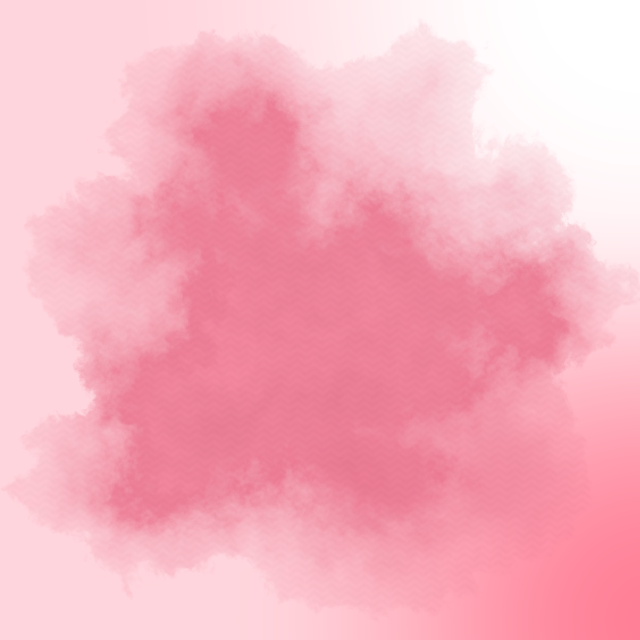
This background is drawn by a Shadertoy shader. Its source:

```glsl
// Rose watercolour cloud on a pale gradient that runs to white and coral corners.
// Two groups of soft ellipses, torn by fractal noise, give the thin wash and the
// dense pigment; fine noise and faint ribs add the paper grain.

const vec3 BLUSH = vec3(1.00, 0.835, 0.865);
const vec3 WHITE = vec3(1.0);
const vec3 CORAL = vec3(1.00, 0.50, 0.59);
const vec3 INK   = vec3(0.925, 0.50, 0.59);
const vec3 BLOOM = vec3(0.905, 0.42, 0.53);

const float WARP = 0.050;        // large bends of the outline
const float TEAR = 0.065;        // ragged detail of the outline
const float SPECKLE = 0.036;     // granulation of the dense borders
const float MERGE = 0.040;       // softness of the joins
const float THIN_ALPHA = 0.16;   // pigment at the outer rim
const float GRAIN = 0.020;

// Ellipses: centre.xy, radius.xy
const int COUNT = 12;
const vec4 WASH[COUNT] = vec4[](
    vec4(0.50, 0.50, 0.38, 0.36), vec4(0.37, 0.81, 0.20, 0.14),
    vec4(0.62, 0.81, 0.15, 0.13), vec4(0.18, 0.60, 0.13, 0.12),
    vec4(0.85, 0.53, 0.14, 0.11), vec4(0.16, 0.26, 0.14, 0.12),
    vec4(0.59, 0.17, 0.23, 0.13), vec4(0.77, 0.27, 0.14, 0.18),
    vec4(0.21, 0.17, 0.09, 0.08), vec4(0.80, 0.70, 0.09, 0.08),
    vec4(0.38, 0.21, 0.15, 0.10), vec4(0.69, 0.87, 0.08, 0.08));
const vec4 DENSE[COUNT] = vec4[](
    vec4(0.50, 0.46, 0.21, 0.19), vec4(0.34, 0.36, 0.15, 0.12),
    vec4(0.58, 0.58, 0.12, 0.11), vec4(0.80, 0.52, 0.07, 0.09),
    vec4(0.57, 0.27, 0.13, 0.08), vec4(0.30, 0.25, 0.09, 0.05),
    vec4(0.38, 0.74, 0.08, 0.10), vec4(0.33, 0.64, 0.09, 0.05),
    vec4(0.70, 0.52, 0.08, 0.07), vec4(0.67, 0.42, 0.08, 0.08),
    vec4(0.41, 0.63, 0.06, 0.07), vec4(0.25, 0.42, 0.06, 0.05));

float hash(vec2 p) {
    return fract(sin(dot(p, vec2(127.1, 311.7))) * 43758.55);
}

float noise(vec2 p) {
    vec2 i = floor(p), f = fract(p);
    f = f * f * (3.0 - 2.0 * f);
    return mix(mix(hash(i), hash(i + vec2(1, 0)), f.x),
               mix(hash(i + vec2(0, 1)), hash(i + vec2(1, 1)), f.x), f.y);
}

// Fractal noise, centred on zero
float fbm(vec2 p) {
    float sum = 0.0, weight = 0.5;
    for (int i = 0; i < 6; i++) {
        sum += weight * (noise(p) - 0.5);
        p = mat2(1.6, 1.2, -1.2, 1.6) * p + 7.3;
        weight *= 0.6;
    }
    return sum;
}

float smoothMax(float a, float b) {
    float h = max(MERGE - abs(a - b), 0.0) / MERGE;
    return max(a, b) + h * h * MERGE * 0.25;
}

// Approximate depth inside the joined ellipses; negative outside
float depth(vec2 p, vec4 blobs[COUNT]) {
    float d = -1.0;
    for (int i = 0; i < COUNT; i++) {
        vec4 b = blobs[i];
        d = smoothMax(d, (1.0 - length((p - b.xy) / b.zw)) * min(b.z, b.w));
    }
    return d;
}

float glow(vec2 p, vec2 centre, float radius) {
    vec2 r = (p - centre) / radius;
    return exp(-dot(r, r));
}

vec3 backdrop(vec2 p) {
    float light = 1.0 - smoothstep(0.12, 0.82, distance(p, vec2(1.0, 1.02)));
    float warm = 1.0 - smoothstep(0.0, 0.66, distance(p, vec2(1.02, 0.03)));
    return mix(mix(BLUSH, WHITE, light), CORAL, warm);
}

void mainImage(out vec4 fragColor, in vec2 fragCoord) {
    vec2 p = fragCoord / iResolution.xy;
    vec3 color = backdrop(p);

    // Torn coordinates
    vec2 bend = vec2(fbm(p * 8.0), fbm(p * 8.0 + 31.0));
    vec2 q = p + WARP * bend;
    float rough = fbm(p * 18.0 + bend + 11.0);
    float cloud = fbm(p * 9.0 + bend + 53.0);
    float speck = fbm(p * 55.0 + 71.0);

    // Thin wash: a crisp faint rim, then a slow build-up
    float thin = depth(q, WASH) + TEAR * rough + 0.012 * speck;
    float rim = smoothstep(-0.004, 0.012, thin);
    float body = smoothstep(0.0, 0.11, thin);
    float alpha = THIN_ALPHA + 0.20 * body + body * (0.25 * cloud + 0.12 * speck);
    alpha += 0.28 * body * glow(p, vec2(0.77, 0.27), 0.14);
    alpha += 0.16 * body * glow(p, vec2(0.30, 0.83), 0.14);

    // Dense pigment: a wide stain, then mottled and granulated borders
    float dense = depth(q, DENSE) + TEAR * (rough + 0.6 * cloud) + SPECKLE * speck;
    float stain = smoothstep(-0.11, 0.01, dense);
    float core = smoothstep(-0.045, 0.045, dense);
    alpha = mix(alpha, 0.66, 0.65 * stain);
    alpha = rim * mix(alpha, 0.97, core);
    color = mix(color, INK, clamp(alpha, 0.0, 1.0));

    // Darker pigment gathers beside borders and toward the lower centre
    float border = exp(-pow((dense - 0.018) / 0.025, 2.0));
    float pool = glow(p, vec2(0.56, 0.24), 0.13);
    float mottling = smoothstep(-0.08, 0.22, cloud + 0.6 * speck);
    color = mix(color, BLOOM, core * (0.42 * border * mottling + 0.22 * pool));
    color += 0.05 * core * cloud * (1.0 - border);

    // Paper grain inside the paint
    float ribs = sin(p.y * 520.0 + 2.0 * sin(p.x * 240.0)) * 0.25;
    color += GRAIN * rim * (ribs + speck);

    fragColor = vec4(clamp(color, 0.0, 1.0), 1.0);
}
```
